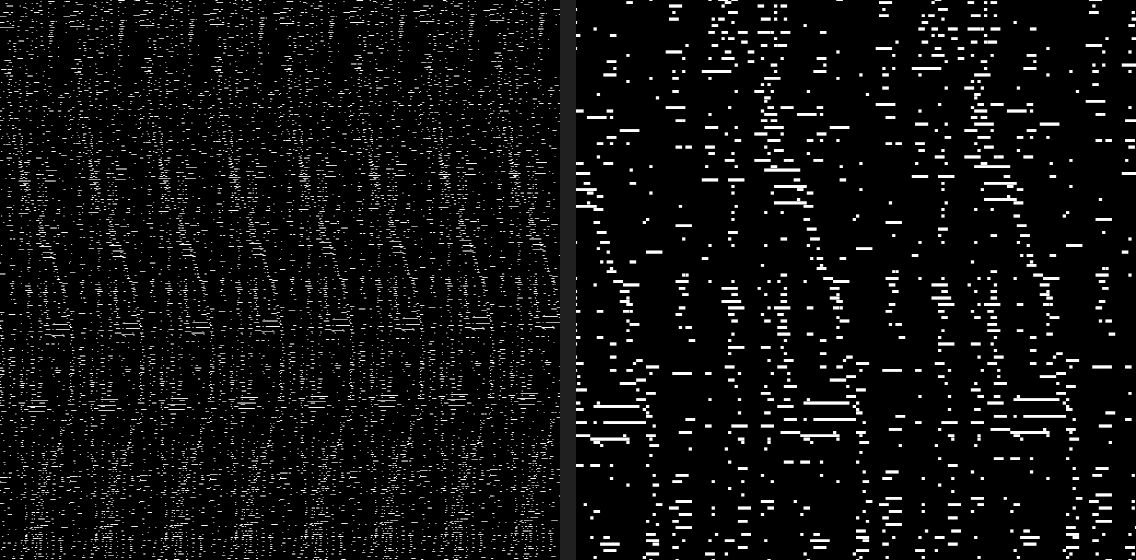
Left: the whole. Right: its middle third, enlarged.
Write a WebGL 2 fragment shader that draws this pattern.

```glsl
#version 300 es
precision highp float;
// White dashes on black: eight repeats across, each one row higher than the last.
// Every repeat holds upright columns of short dashes on a shared row cadence, one
// winding trail, and a few bursts of long dashes, all on a 64 x 512 grid.
uniform vec2 u_resolution;
out vec4 fragColor;

float hash(vec2 p) {
    vec3 q = fract(p.xyx * vec3(0.1031, 0.1030, 0.0973));
    q += dot(q, q.yzx + 33.33);
    return fract((q.x + q.y) * q.z);
}

float noise(float t, float seed) {
    float f = fract(t);
    return mix(hash(vec2(floor(t), seed)), hash(vec2(floor(t) + 1.0, seed)), f * f * (3.0 - 2.0 * f));
}

// Smooth horizontal coverage of a dash that wraps around the repeat.
float dash(float x, float middle, float len, float unitsPerPixel) {
    float start = floor(middle - 0.5 * len);
    float away = abs(mod(x - start - 0.5 * len + 32.0, 64.0) - 32.0);
    return clamp(0.5 + (0.5 * len - away) / unitsPerPixel, 0.0, 1.0);
}

// One on every cadence-th row, zero on the others.
float beat(float row, float cadence) {
    return 1.0 - step(0.5, mod(row, cadence));
}

void main() {
    vec2 uv = gl_FragCoord.xy / u_resolution;
    vec2 unitsPerPixel = 512.0 / u_resolution;
    float repeatIndex = floor(uv.x * 8.0);
    float x = fract(uv.x * 8.0) * 64.0;
    float fromTop = (1.0 - uv.y) * 512.0;
    float row = floor(fromTop) + repeatIndex;
    float v = row / 512.0;
    float ink = 0.0;

    // Upright columns: shared cadence, gently thinning away from a swaying core
    float core = 0.47 + 0.12 * cos(13.0 * v);
    for (float j = 0.0; j < 13.0; j++) {
        float middle = j * 64.0 / 13.0 + 5.0 * (noise(v * 6.0, j + 20.0) - 0.5);
        float section = floor(v * 10.0 + hash(vec2(j, 3.0)));
        float kind = hash(vec2(section, j + 50.0));
        float cadence = kind < 0.2 ? 2.0 : kind < 0.8 ? 4.0 : 8.0;
        float phase = floor(4.0 * hash(vec2(floor(v * 10.0), 9.0))) + 2.0 * mod(j, 2.0);
        float density = 0.5 + 0.26 * cos(6.28318 * (middle / 64.0 - core));
        float keep = step(hash(vec2(row, j + 70.0)), density);
        middle += 2.0 * (hash(vec2(row, j + 110.0)) - 0.5);
        float chance = hash(vec2(row, j + 150.0));
        float len = 1.0 + floor(1.9 * chance + 3.5 * pow(chance, 7.0));
        ink = max(ink, beat(row + phase, cadence) * keep * dash(x, middle, len, unitsPerPixel.x));
    }

    // Winding trail: one slow wave down the height
    float trail = 64.0 * (0.6 - 0.45 * cos(6.6 * (v - 0.17))) + 3.0 * (hash(vec2(row, 5.0)) - 0.5);
    float trailLength = 1.0 + floor(2.9 * hash(vec2(row, 7.0)));
    float trailKept = step(hash(vec2(row, 11.0)), 0.85);
    ink = max(ink, beat(row, 3.0) * trailKept * dash(x, trail, trailLength, unitsPerPixel.x));

    // Bursts: short stacks of long dashes, swinging wider with depth
    for (float i = 0.0; i < 7.0; i++) {
        float offset = row - floor(512.0 * (0.04 + 0.137 * i));
        float inBurst = step(abs(offset), 6.0) * beat(offset, 5.0) * step(0.5, abs(i - 1.0));
        float swing = 0.0015 * i * i * i * cos(3.14159 * i);
        float middle = 64.0 * (0.75 + swing + 0.3 * step(i, 0.5))
                     + 8.0 * (hash(vec2(row, i + 190.0)) - 0.5);
        float len = 5.0 + floor(10.0 * hash(vec2(row, i + 230.0))) + 6.0 * step(abs(i - 5.0), 0.5);
        ink = max(ink, inBurst * dash(x, middle, len, unitsPerPixel.x));
    }

    // Soft upper and lower edges of each one-row dash
    float rowCover = clamp(0.5 + (0.5 - abs(fract(fromTop) - 0.5)) / unitsPerPixel.y, 0.0, 1.0);
    fragColor = vec4(vec3(ink * rowCover), 1.0);
}
```
